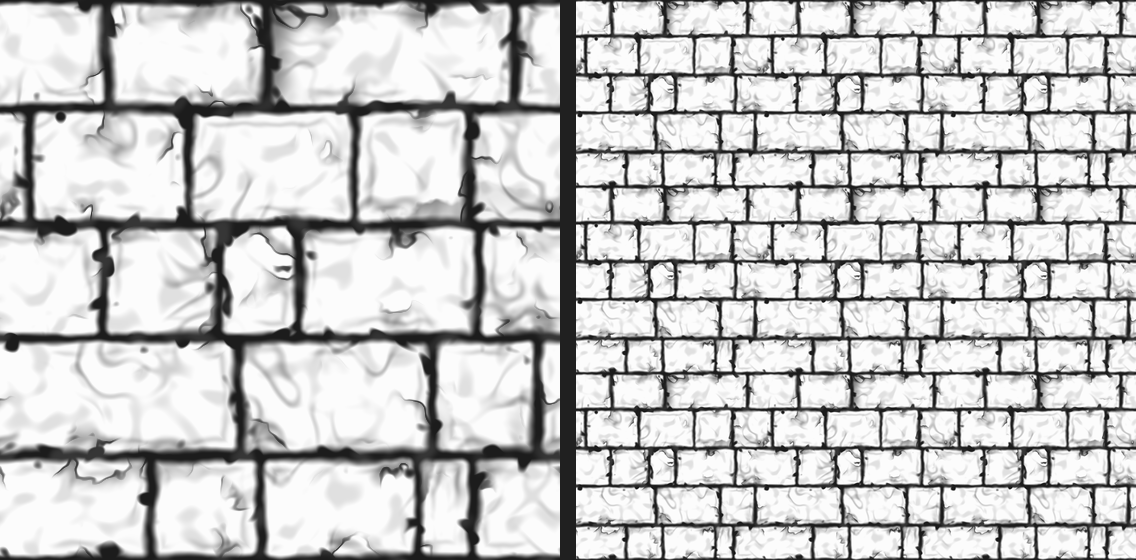
Left, the tile; right, the same tile 3 across and 3 down.
This texture map is drawn by a Shadertoy shader. Its source:

```glsl
// Course heights from the bottom, and the upright joints of each course.
const float courseY[6] = float[6](0.0, 0.186, 0.397, 0.599, 0.807, 1.0);
const vec4 jointX[5] = vec4[5](
    vec4(0.270, 0.465, 0.746, 0.844),
    vec4(0.427, 0.773, 0.961, 0.961),
    vec4(0.185, 0.393, 0.534, 0.855),
    vec4(0.053, 0.337, 0.634, 0.839),
    vec4(0.190, 0.477, 0.919, 0.919));

float hash(vec3 p) {
    p = fract(p * 0.1031);
    p += dot(p, p.zyx + 31.32);
    return fract((p.x + p.y) * p.z);
}

float cornerSlope(vec2 cell, vec2 offset, float period, float seed) {
    float angle = 6.2832 * hash(vec3(mod(cell, period), seed));
    return dot(offset, vec2(cos(angle), sin(angle)));
}

// Gradient noise, wrapping after a whole number of cells.
float noise(vec2 p, float period, float seed) {
    p *= period;
    vec2 i = floor(p), f = p - i, e = vec2(1.0, 0.0);
    vec2 u = f * f * f * (f * (f * 6.0 - 15.0) + 10.0);
    float low = mix(cornerSlope(i, f, period, seed), cornerSlope(i + e, f - e, period, seed), u.x);
    float high = mix(cornerSlope(i + e.yx, f - e.yx, period, seed), cornerSlope(i + 1.0, f - 1.0, period, seed), u.x);
    return 1.4 * mix(low, high, u.y);
}

float fbm(vec2 p, float period, float seed) {
    float sum = 0.0, amplitude = 0.55;
    for (int i = 0; i < 4; i++) {
        sum += amplitude * noise(p, period, seed + float(i) * 7.0);
        period *= 2.0;
        amplitude *= 0.48;
    }
    return sum;
}

// Finds the brick at p: centred position, half size and a seed.
void findBrick(vec2 p, out vec2 local, out vec2 halfSize, out float seed) {
    p = fract(p);
    int row = 0;
    for (int i = 1; i < 5; i++) if (p.y >= courseY[i]) row = i;
    float left = 1.0, right = 1.0;
    for (int i = 0; i < 4; i++) {
        float offset = p.x - jointX[row][i];
        if (fract(offset) < left) {
            left = fract(offset);
            seed = float(row * 4 + i) + 3.0;
        }
        right = min(right, fract(-offset));
    }
    float below = p.y - courseY[row], above = courseY[row + 1] - p.y;
    local = 0.5 * vec2(left - right, below - above);
    halfSize = 0.5 * vec2(left + right, below + above);
}

float insideDistance(vec2 local, vec2 halfSize, float radius) {
    vec2 q = abs(local) - halfSize + radius;
    return radius - length(max(q, 0.0)) - min(max(q.x, q.y), 0.0);
}

void mainImage(out vec4 fragColor, in vec2 fragCoord) {
    vec2 p = fragCoord / iResolution.xy;

    // Ragged outlines
    vec2 bent = p + 0.0045 * vec2(noise(p, 13.0, 60.0), noise(p, 13.0, 61.0))
                  + 0.0022 * vec2(noise(p, 41.0, 62.0), noise(p, 41.0, 63.0));
    vec2 local, halfSize;
    float seed;
    findBrick(bent, local, halfSize, seed);
    float depth = insideDistance(local, halfSize, 0.018);

    // Pale marbling on the face
    vec2 swirl = p + 0.025 * vec2(noise(p, 9.0, seed + 31.0), noise(p, 9.0, seed + 32.0));
    float vein = 1.0 - smoothstep(0.0, 0.22, abs(noise(swirl, 14.0, seed)));
    float stain = smoothstep(-0.1, 0.5, noise(p, 7.0, seed + 40.0));
    float shade = 1.0 - 0.24 * vein * stain;
    shade -= 0.12 * smoothstep(0.1, 0.6, noise(swirl, 22.0, seed + 44.0));

    // Inner line of the worn rim
    float rim = (depth - 0.027 - 0.008 * noise(p, 17.0, seed)) / 0.006;
    shade -= 0.16 * exp(-rim * rim) * smoothstep(-0.1, 0.4, noise(p, 11.0, seed + 20.0));

    // Broken grey facet, sharp on its inner side
    float angle = 6.2832 * hash(vec3(seed, 5.0, 2.0));
    vec2 facing = vec2(cos(angle), sin(angle));
    float start = dot(halfSize, abs(facing)) * mix(0.3, 0.65, hash(vec3(seed, 9.0, 4.0)));
    float slope = dot(local, facing) - start + 0.045 * fbm(p, 12.0, seed + 11.0);
    float strength = smoothstep(0.3, 0.8, hash(vec3(seed, 3.0, 8.0)));
    float facet = smoothstep(0.0, 0.012, slope) * smoothstep(-0.45, 0.3, noise(p, 8.0, seed + 14.0));
    shade *= 1.0 - 0.5 * strength * facet;

    // Cracks running in from the edges, shaded along one side
    float fault = fbm(swirl, 7.0, seed + 23.0);
    float cracked = smoothstep(0.02, 0.35, noise(p, 9.0, seed + 27.0))
                  * (1.0 - smoothstep(0.02, 0.075, depth));
    float crack = 1.0 - smoothstep(0.004, 0.05, abs(fault));
    float lee = smoothstep(0.0, 0.02, fault) * (1.0 - smoothstep(0.02, 0.24, fault));
    shade *= 1.0 - cracked * max(0.75 * crack, 0.38 * lee);

    // Chipped edges and soft dark joints of uneven width
    float chip = smoothstep(0.25, 0.7, noise(p, 23.0, seed + 17.0));
    float wear = 0.003 * noise(p, 10.0, 71.0) + 0.016 * chip;
    float softness = 0.014 + 0.009 * smoothstep(-0.2, 0.6, noise(p, 8.0, seed + 50.0));
    float face = smoothstep(0.0015, softness, depth - wear);
    float mortar = 0.11 + 0.1 * smoothstep(0.0, 0.6, noise(p, 19.0, 80.0));
    shade = mix(mortar, shade, face);

    fragColor = vec4(vec3(clamp(shade, 0.0, 0.99)), 1.0);
}
```
